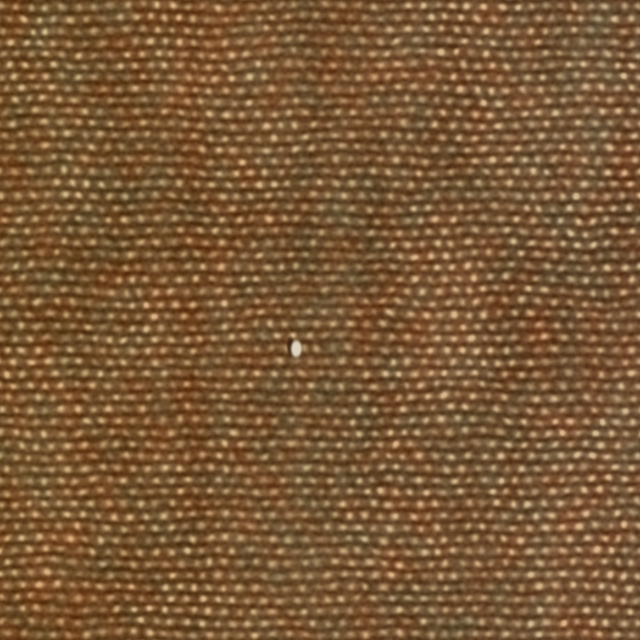
Give the GLSL for this texture, as a WebGL 2 fragment shader.

```glsl
#version 300 es
precision highp float;
// Coarse brown plain-weave cloth with staggered pale thread tops and one white fleck.
uniform vec2 u_resolution;
out vec4 fragColor;

float hash(vec2 p) {
    vec3 q = fract(p.xyx * vec3(0.1031, 0.1030, 0.0973));
    q += dot(q, q.yzx + 33.33);
    return fract((q.x + q.y) * q.z);
}

vec2 gradient(vec2 cell) {
    float angle = 6.2832 * hash(cell + 17.0);
    return vec2(cos(angle), sin(angle));
}

// Gradient noise, roughly -0.7 to 0.7
float noise(vec2 p) {
    vec2 i = floor(p), f = fract(p);
    vec2 w = f * f * f * (f * (f * 6.0 - 15.0) + 10.0);
    float a = dot(gradient(i), f);
    float b = dot(gradient(i + vec2(1, 0)), f - vec2(1, 0));
    float c = dot(gradient(i + vec2(0, 1)), f - vec2(0, 1));
    float d = dot(gradient(i + vec2(1, 1)), f - vec2(1, 1));
    return mix(mix(a, b, w.x), mix(c, d, w.x), w.y);
}

// Thread relief in x, random tone of the thread top in y
vec2 weave(vec2 uv) {
    vec2 p = uv * vec2(41.0, 54.0);
    p += 0.45 * vec2(noise(uv * 7.0), noise(uv * 7.0 + 31.0));
    p += 0.20 * vec2(noise(uv * 29.0 + 5.0), noise(uv * 29.0 + 53.0));

    // Every other row moves by half a repeat
    float row = floor(p.y);
    p.x += 0.5 * mod(row, 2.0);
    vec2 cell = floor(p), f = fract(p) - 0.5;
    float tone = hash(cell + 3.0);

    float band = 0.5 + 0.5 * cos(6.2832 * f.y);
    float across = (f.x + 0.16 * (hash(cell + 91.0) - 0.5)) * 4.2;
    float top = exp(-across * across) * band;

    // Tops fade in worn patches and along the middle
    float crease = exp(-pow((uv.x - 0.51) / 0.07, 2.0));
    float clarity = 0.95 + 0.45 * noise(uv * 6.0 + 70.0) - 0.25 * crease + 0.15 * uv.x;
    float relief = 0.14 + 0.20 * band + top * clarity * mix(0.38, 0.85, tone);
    return vec2(relief, tone * top);
}

void main() {
    vec2 uv = gl_FragCoord.xy / u_resolution;
    vec2 thread = weave(uv);

    // Fibre grain, horizontal slubs and broad shading
    float tone = thread.x;
    tone += 0.20 * noise(uv * vec2(115.0, 130.0));
    tone += 0.13 * noise(uv * vec2(48.0, 75.0) + 11.0);
    tone += 0.10 * noise(uv * vec2(9.0, 54.0) + 23.0);
    tone += 0.09 * noise(uv * vec2(18.0, 3.0) + 37.0);
    tone += 0.08 * noise(uv * 4.0 + 41.0);
    vec3 color = mix(vec3(0.31, 0.18, 0.06), vec3(0.76, 0.63, 0.48), clamp(tone, 0.0, 1.15));

    // Russet and olive patches, greyer towards the right
    float hue = noise(uv * 22.0 + 61.0) + 0.6 * noise(uv * 5.0 + 83.0);
    color += hue * vec3(0.045, -0.025, -0.035);
    color += (uv.x - 0.5) * vec3(0.0, 0.012, 0.045);
    color += thread.y * vec3(0.02, 0.015, -0.01);

    // White fleck with a dark hollow on its left
    vec2 d = uv - vec2(0.463, 0.455);
    float hollow = length((d + vec2(0.009, -0.003)) / vec2(0.007, 0.017));
    color = mix(color, vec3(0.20, 0.12, 0.05), 0.8 * (1.0 - smoothstep(0.4, 1.2, hollow)));
    float fleck = length(d / vec2(0.010, 0.016));
    color = mix(color, vec3(0.87, 0.83, 0.75), 1.0 - smoothstep(0.5, 1.1, fleck));

    fragColor = vec4(color, 1.0);
}
```
